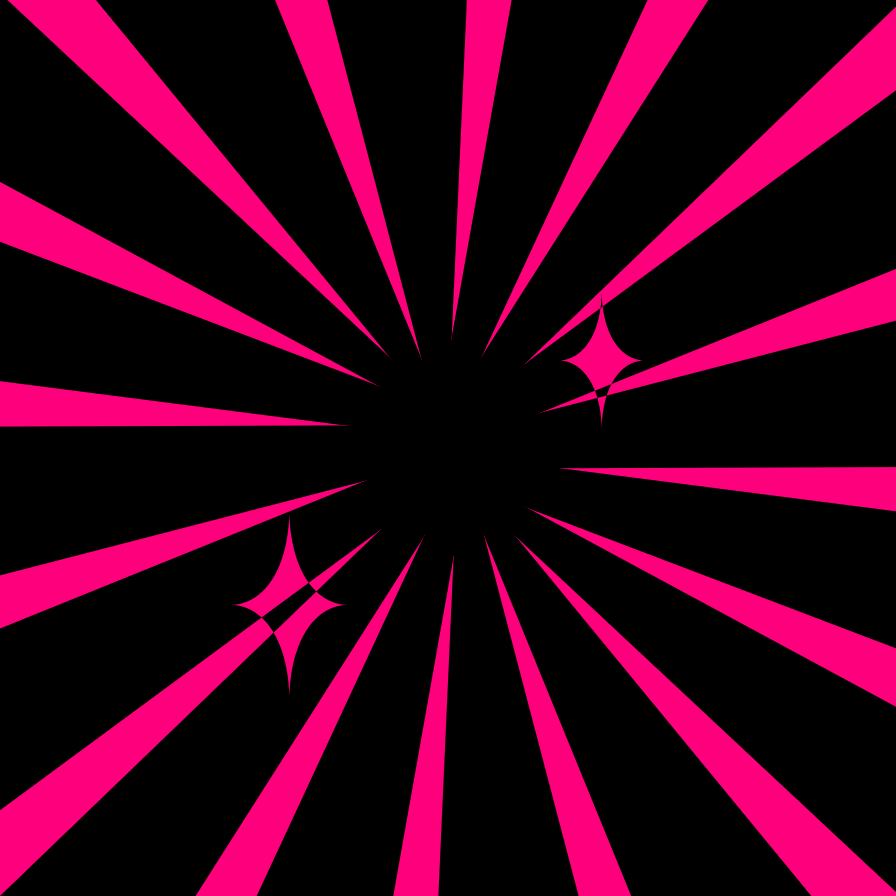
This background is drawn by a WebGL 1 fragment shader. Its source:

```glsl
precision highp float;

uniform vec2 u_resolution;

const float PI = 3.14159265;
const vec3 BACKGROUND = vec3(0.0);
const vec3 PINK = vec3(1.0, 0.0, 0.49);

const int RAY_COUNT = 16;
const vec2 BURST_CENTER = vec2(0.5052, 0.5013);
const float RAY_HALF_ANGLE = 0.0656;
const float RAY_TILT = -0.0723;
const float TIP_RADIUS = 0.1138;
const float TIP_ALTERNATION = 0.0081;

const vec2 BIG_STAR_CENTER = vec2(0.3229, 0.3249);
const vec2 BIG_STAR_SIZE = vec2(0.0645, 0.1048);
const vec2 SMALL_STAR_CENTER = vec2(0.6715, 0.5977);
const vec2 SMALL_STAR_SIZE = vec2(0.0475, 0.0768);
const float STAR_POWER = 0.55;
const int STAR_SAMPLES = 4;

// Signed distance to the edges of a wedge opening along +x from the origin
float wedgeDistance(vec2 p) {
  return abs(p.y) * cos(RAY_HALF_ANGLE) - p.x * sin(RAY_HALF_ANGLE);
}

// Wedges around the center, with a gentle ripple in angle and sideways shift
float rayCoverage(vec2 p, float pixel) {
  float nearest = 1.0;
  for (int i = 0; i < RAY_COUNT; i++) {
    float k = float(i);
    float phase = k * PI / 4.0;
    float ripple = 0.0358 * cos(phase + 0.83) - 0.014 * cos(2.0 * phase);
    float angle = 2.0 * PI * k / float(RAY_COUNT) + RAY_TILT + ripple;
    float shift = 0.0237 * sin(phase - 0.711) + 0.0038 * sin(2.0 * phase - 0.24);
    float radius = TIP_RADIUS + TIP_ALTERNATION * cos(PI * k);

    vec2 axis = vec2(cos(angle), sin(angle));
    vec2 local = vec2(dot(p, axis), dot(p, vec2(-axis.y, axis.x)));
    nearest = min(nearest, wedgeDistance(local - vec2(radius, shift)));
  }
  return clamp(0.5 - nearest / pixel, 0.0, 1.0);
}

// Four-pointed star: a concave superellipse
float insideStar(vec2 p, vec2 size) {
  vec2 q = pow(abs(p) / size + 1e-6, vec2(STAR_POWER));
  return step(q.x + q.y, 1.0);
}

// Averages subsamples to smooth the thin star points
float starCoverage(vec2 p, float pixel) {
  float total = 0.0;
  float samples = float(STAR_SAMPLES);
  for (int j = 0; j < STAR_SAMPLES; j++) {
    for (int i = 0; i < STAR_SAMPLES; i++) {
      vec2 offset = (vec2(float(i), float(j)) + 0.5) / samples - 0.5;
      vec2 s = p + offset * pixel;
      total += max(insideStar(s - BIG_STAR_CENTER, BIG_STAR_SIZE),
                   insideStar(s - SMALL_STAR_CENTER, SMALL_STAR_SIZE));
    }
  }
  return total / (samples * samples);
}

void main() {
  float pixel = 1.0 / min(u_resolution.x, u_resolution.y);
  vec2 p = (gl_FragCoord.xy - 0.5 * u_resolution) * pixel + 0.5;

  float rays = rayCoverage(p - BURST_CENTER, pixel);
  float stars = starCoverage(p, pixel);

  // Stars invert the rays they overlap
  float ink = rays + stars - 2.0 * rays * stars;
  gl_FragColor = vec4(mix(BACKGROUND, PINK, ink), 1.0);
}
```
